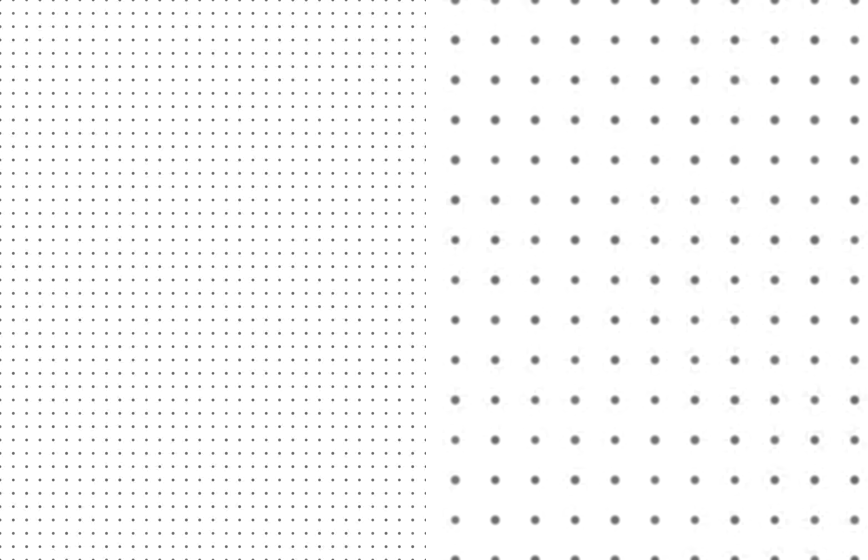
Left, the full canvas; right, a detail of the centre.
This pattern is drawn by a Shadertoy shader. Its source:

```glsl
// Dot grid paper: small soft grey dots on white, with faint print grain.

const vec2  REPEATS     = vec2(32.0, 42.0);  // dots across and down
const float DOT_RADIUS  = 0.101;             // in cells
const float DOT_SOFT    = 0.060;             // half width of the soft rim, in cells
const float RADIUS_VARY = 0.006;             // radius change between dots
const float TONE_VARY   = 0.03;              // grey change between dots
const vec3  PAPER       = vec3(1.0);
const vec3  INK         = vec3(0.43);
const float GRAIN_SCALE = 10.0;              // grain steps per cell
const float GRAIN_DEPTH = 0.035;
const float HALO_RADIUS = 0.46;              // reach of the grain around a dot

// Integer hash of a lattice point, from 0 to 1
float hash(vec2 p) {
    uvec2 q = uvec2(p) * uvec2(1597u, 3571u);
    uint n = (q.x ^ q.y) * 1597u + q.x;
    n = (n ^ (n >> 15)) * 73939u;
    n = (n ^ (n >> 13)) * 48271u;
    return float((n ^ (n >> 16)) & 65535u) / 65535.0;
}

// Value noise that wraps after "period" lattice steps
float wrappedNoise(vec2 p, vec2 period) {
    vec2 i = floor(p);
    vec2 f = smoothstep(0.0, 1.0, p - i);
    vec2 a = mod(i, period);
    vec2 b = mod(i + 1.0, period);
    return mix(mix(hash(a), hash(vec2(b.x, a.y)), f.x),
               mix(hash(vec2(a.x, b.y)), hash(b), f.x), f.y);
}

// Ink coverage of the dot with this id, at a distance from its centre
float dotCoverage(float dist, vec2 id, float pixel) {
    float radius = DOT_RADIUS + RADIUS_VARY * (2.0 * hash(id + 101.0) - 1.0);
    float soft = max(DOT_SOFT, 0.5 * pixel);
    return 1.0 - smoothstep(radius - soft, radius + soft, dist);
}

// Faint specks in patches around the dots
float grain(vec2 cell, float dist) {
    float speck = wrappedNoise(cell * GRAIN_SCALE, REPEATS * GRAIN_SCALE);
    float patches = wrappedNoise(cell * 0.5, REPEATS * 0.5);
    float halo = 1.0 - smoothstep(0.5 * HALO_RADIUS, HALO_RADIUS, dist);
    return GRAIN_DEPTH * halo * smoothstep(0.6, 0.95, speck)
                       * smoothstep(0.2, 0.8, patches);
}

void mainImage(out vec4 fragColor, in vec2 fragCoord) {
    vec2 cell = fragCoord / iResolution.xy * REPEATS;
    float pixel = REPEATS.y / iResolution.y;

    // Dots sit on whole lattice points, so edge dots join across the seam
    vec2 nearest = floor(cell + 0.5);
    vec2 id = mod(nearest, REPEATS);
    float dist = length(cell - nearest);

    vec3 paper = PAPER - grain(cell, dist);
    vec3 ink = INK + TONE_VARY * (2.0 * hash(id + 211.0) - 1.0);
    fragColor = vec4(mix(paper, ink, dotCoverage(dist, id, pixel)), 1.0);
}
```
